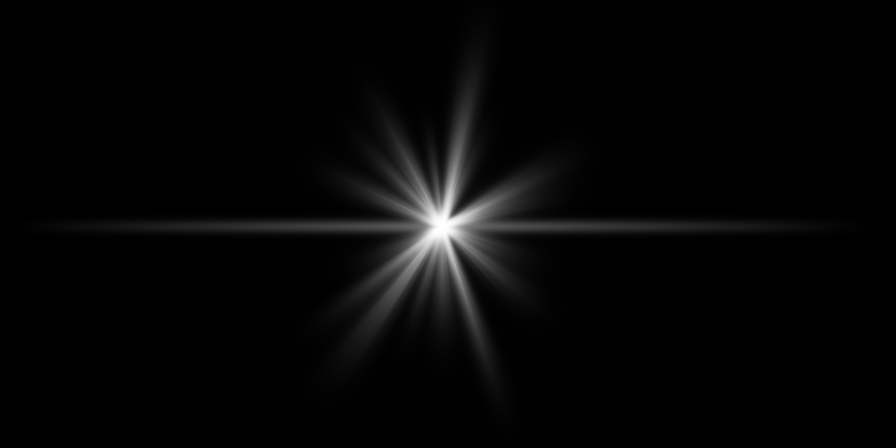
Reproduce this background procedurally as a Shadertoy shader.

```glsl
#define CENTRE vec2(0.4937, 0.4945)
#define RAY_GAIN 0.84
#define RAY_SPREAD 0.38
#define GLOW_RADIUS 0.06
#define CORE_RADIUS 0.021
#define STREAK_REACH 0.95
#define STREAK_WIDTH 0.0145
#define STREAK_GAIN 0.34
#define FIBRE_COUNT 150.0
#define FIBRE_DEPTH 0.22

const int RAY_COUNT = 16;

// Each ray: direction in degrees, angular width in degrees, reach
const vec3 RAYS[RAY_COUNT] = vec3[RAY_COUNT](
    vec3( 16.0, 6.0, 0.41), vec3( 28.5, 6.0, 0.48),
    vec3( 67.0, 5.0, 0.36), vec3( 79.0, 4.2, 0.64),
    vec3( 98.0, 2.5, 0.34), vec3(118.0, 5.0, 0.49),
    vec3(134.0, 5.0, 0.41), vec3(155.0, 6.0, 0.43),
    vec3(205.0, 7.0, 0.32), vec3(219.0, 4.0, 0.50),
    vec3(234.0, 5.4, 0.59), vec3(253.0, 3.0, 0.38),
    vec3(271.0, 7.0, 0.40), vec3(288.5, 3.3, 0.60),
    vec3(320.0, 7.5, 0.41), vec3(340.0, 7.0, 0.33)
);

float hash(float n) {
    return fract(sin(n * 12.9898) * 43758.5453);
}

// Smooth noise around the full circle, without a seam
float angularNoise(float turn) {
    float x = fract(turn) * FIBRE_COUNT;
    float cell = floor(x);
    float next = mod(cell + 1.0, FIBRE_COUNT);
    return mix(hash(cell), hash(next), smoothstep(0.0, 1.0, x - cell));
}

float bell(float x) {
    return exp(-x * x);
}

// Soft wedges that merge at the centre and fade towards their tips
float rayBurst(float angle, float radius) {
    float light = 0.0;
    float spread = RAY_SPREAD / (radius + 0.01);
    for (int i = 0; i < RAY_COUNT; i++) {
        vec3 ray = RAYS[i];
        float offset = mod(angle - ray.x + 180.0, 360.0) - 180.0;
        float fade = pow(max(1.0 - radius / ray.z, 0.0), 3.0);
        float strength = 0.35 + 1.3 * ray.z;
        light += strength * bell(offset / (ray.y + spread)) * fade;
    }
    float fibres = angularNoise(angle / 360.0) - 0.5;
    float fibreFade = smoothstep(0.02, 0.1, radius);
    return RAY_GAIN * light * (1.0 + FIBRE_DEPTH * fibres * fibreFade);
}

// Thin horizontal flare
float streak(vec2 p) {
    float fade = max(1.0 - abs(p.x) / STREAK_REACH, 0.0);
    return STREAK_GAIN * fade * bell(p.y / STREAK_WIDTH);
}

void mainImage(out vec4 fragColor, in vec2 fragCoord) {
    vec2 p = (fragCoord - CENTRE * iResolution.xy) / iResolution.y;
    float radius = length(p);
    float angle = degrees(atan(p.y, p.x + 1e-6));

    // Combine the rays, flare, halo and white core
    float light = rayBurst(angle, radius) + streak(p);
    light += 0.22 * exp(-radius / GLOW_RADIUS);
    light += 0.7 * bell(radius / CORE_RADIUS);

    // Soft shoulder towards white
    light = light < 0.6 ? light : 1.0 - 0.4 * exp((0.6 - light) / 0.4);
    fragColor = vec4(vec3(light), 1.0);
}
```
